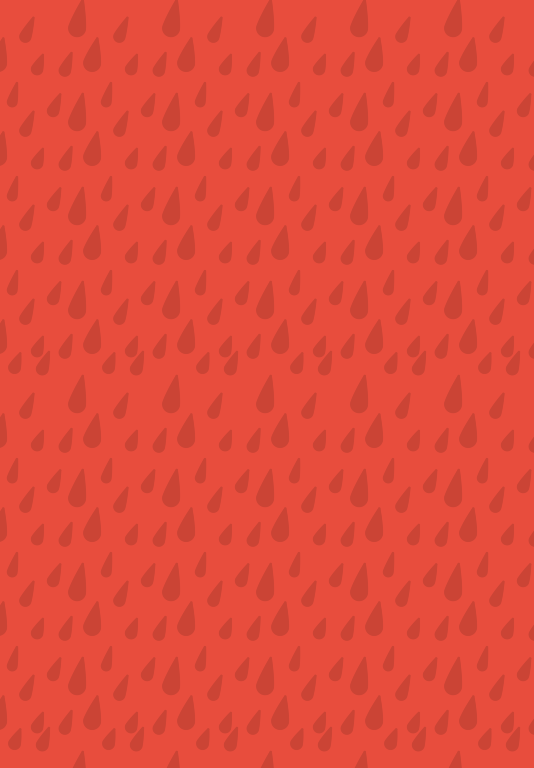
This pattern is drawn by a Shadertoy shader. Its source:

```glsl
#define TILE 0.1224
#define CYCLE 4.0
#define DROPS 9
#define FIRST_UPPER 5
#define FIRST_CLOSING 7
#define TIP_RADIUS 0.014
#define TAPER 1.3
#define GROUND_COLOR vec3(0.908, 0.302, 0.240)
#define DROP_COLOR vec3(0.798, 0.265, 0.208)

// Drop layout in tile units, y downwards: bulb centre, then offset to tip
const vec4 LAYOUT[DROPS] = vec4[DROPS](
    vec4(0.820, 0.300, 0.060, -0.300),
    vec4(0.980, 0.670, 0.055, -0.260),
    vec4(0.270, 0.390, 0.085, -0.200),
    vec4(0.395, 0.735, 0.060, -0.150),
    vec4(0.690, 0.750, 0.070, -0.185),
    vec4(0.130, 1.085, 0.050, -0.200),
    vec4(0.565, 1.180, 0.075, -0.175),
    vec4(0.155, 0.910, 0.060, -0.150),
    vec4(0.450, 0.925, 0.070, -0.180));

const float BULB_RADIUS[DROPS] = float[DROPS](
    0.096, 0.096, 0.066, 0.067, 0.067, 0.058, 0.067, 0.069, 0.069);

// Distance to a teardrop with its bulb at the origin
float dropDistance(vec2 p, vec2 tip, float bulbRadius) {
    float along = clamp(dot(p, tip) / dot(tip, tip), 0.0, 1.0);
    float radius = mix(bulbRadius, TIP_RADIUS, pow(along, TAPER));
    return length(p - tip * along) - radius;
}

// Nearest drop of the repeating rain
float rainDistance(vec2 p) {
    float nearest = 1.0;
    for (int i = 0; i < DROPS; i++) {
        vec2 local = p - LAYOUT[i].xy;
        vec2 cell = round(local);

        // The last row of each cycle swaps its upper drops for closing ones
        bool lastRow = mod(cell.y, CYCLE) > CYCLE - 1.5;
        bool closing = i >= FIRST_CLOSING;
        if (i >= FIRST_UPPER && closing != lastRow) continue;

        nearest = min(nearest, dropDistance(local - cell, LAYOUT[i].zw, BULB_RADIUS[i]));
    }
    return nearest;
}

void mainImage(out vec4 fragColor, in vec2 fragCoord) {
    // Tile coordinates measured from the upper left corner
    vec2 p = vec2(fragCoord.x, iResolution.y - fragCoord.y) / (iResolution.y * TILE);

    // Cover each drop with a smooth edge one pixel wide
    float edge = 0.6 / (iResolution.y * TILE);
    float cover = 1.0 - smoothstep(-edge, edge, rainDistance(p));
    fragColor = vec4(mix(GROUND_COLOR, DROP_COLOR, cover), 1.0);
}
```
